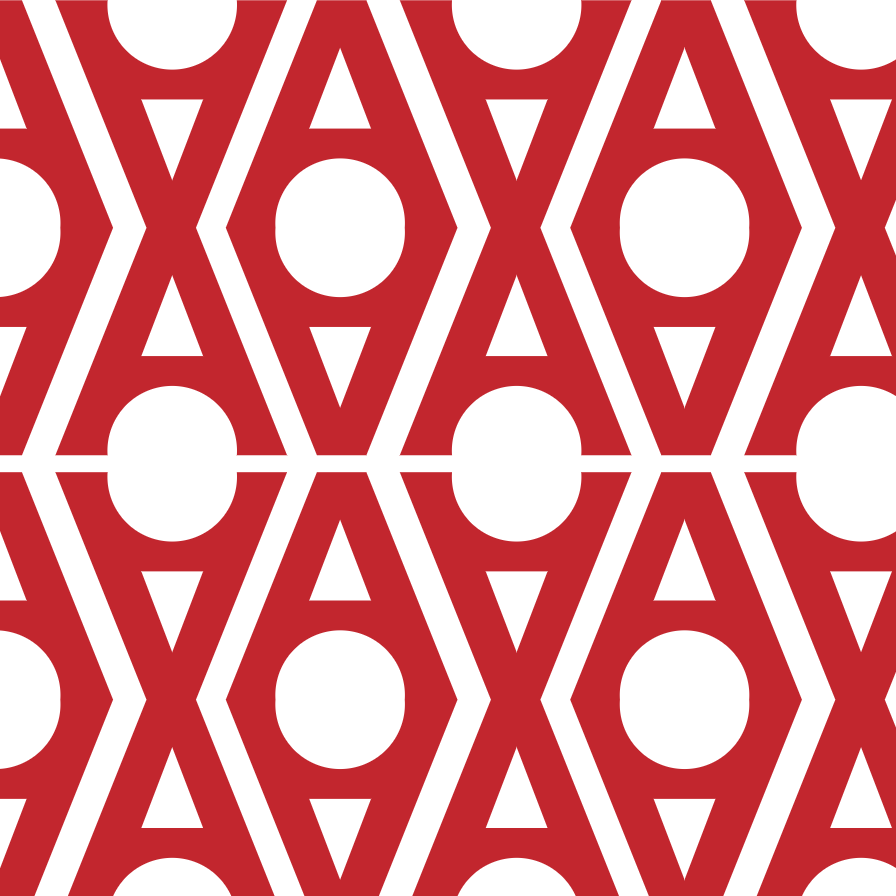
Write a WebGL 1 fragment shader that draws this pattern.

```glsl
precision highp float;
uniform vec2 u_resolution;

// All lengths are fractions of the canvas height
const vec3 RED = vec3(0.76, 0.15, 0.18);
const vec3 WHITE = vec3(1.0);
const vec2 PERIOD = vec2(0.3844, 0.5267);
const float WAIST_Y = 0.7458;        // mirror axis of a row
const float PANEL_HEIGHT = 0.2539;   // remainder of the half period is the white bar
const float BASE_HALF = 0.1293;
const float TOP_HALF = 0.0276;
const float DIAMOND_X = 0.3813;      // panels joined at their bases
const float CROSS_X = 0.1911;        // panels joined at their tops
const float DIAMOND_HOLE_SHIFT = -0.0017;
const float CROSS_HOLE_SHIFT = 0.0011;
const float DISC_RADIUS = 0.0723;
const float DISC_RISE = 0.0051;
const float WEDGE_BASE = 0.1107;
const float WEDGE_APEX = 0.2009;
const float WEDGE_HALF = 0.0345;

// Signed offset to the nearest repeat of the origin
float wrap(float x, float period) {
  return mod(x + 0.5 * period, period) - 0.5 * period;
}

// Distance to a symmetric slanted side that narrows with height
float taper(float x, float height, float halfWidth, float slope) {
  return (abs(x) - halfWidth + slope * height) / sqrt(1.0 + slope * slope);
}

// Tapered panel with a disc and a wedge cut out; height is measured from its base
float panel(float x, float height, float holeShift) {
  float body = taper(x, height, BASE_HALF, (BASE_HALF - TOP_HALF) / PANEL_HEIGHT);
  float holeX = x - holeShift;
  float disc = length(vec2(holeX, height - DISC_RISE)) - DISC_RADIUS;
  float wedgeSlope = WEDGE_HALF / (WEDGE_APEX - WEDGE_BASE);
  float wedge = max(taper(holeX, height - WEDGE_BASE, WEDGE_HALF, wedgeSlope),
                    WEDGE_BASE - height);
  return max(body, -min(disc, wedge));
}

void main() {
  vec2 p = gl_FragCoord.xy / u_resolution.y;
  float pixel = 1.0 / u_resolution.y;

  // Rows mirror about the waist
  float fromWaist = abs(wrap(p.y - WAIST_Y, PERIOD.y));

  // Alternate columns stand the panels on opposite ends
  float diamond = panel(wrap(p.x - DIAMOND_X, PERIOD.x), fromWaist, DIAMOND_HOLE_SHIFT);
  float cross = panel(wrap(p.x - CROSS_X, PERIOD.x), PANEL_HEIGHT - fromWaist, CROSS_HOLE_SHIFT);

  // White bar between rows
  float shape = max(min(diamond, cross), fromWaist - PANEL_HEIGHT);

  float ink = clamp(0.5 - shape / pixel, 0.0, 1.0);
  gl_FragColor = vec4(mix(WHITE, RED, ink), 1.0);
}
```
